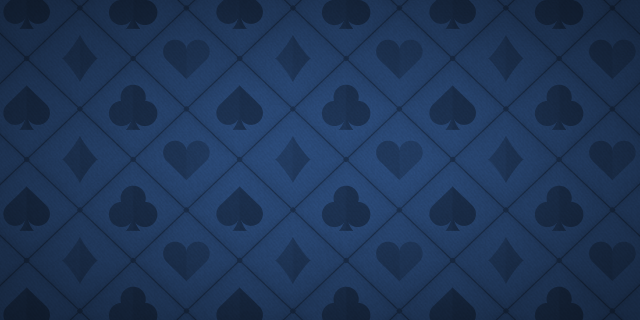
Reproduce this pattern procedurally as a Shadertoy shader.

```glsl
// Card-suit quilt: a diagonal lattice of thin seams with dots at the crossings,
// one folded suit symbol per cell, on blue twill cloth under a soft vignette.
// Cells come from rounding rotated coordinates; symbols are distance functions.

const vec2 CELL_HALF = vec2(0.1664, 0.1578);   // half diagonals, canvas heights
const vec2 FIRST_CELL = vec2(0.0833, 0.6595);  // centre of a spade cell
const float SYMBOL_SIZE = 0.0742;
const vec3 CLOTH_BLUE = vec3(0.165, 0.287, 0.468);

float hash(vec2 p) {
    return fract(sin(dot(p, vec2(127.1, 311.7))) * 43758.5453);
}

float valueNoise(vec2 p) {
    vec2 i = floor(p), f = fract(p);
    f = f * f * (3.0 - 2.0 * f);
    float low = mix(hash(i), hash(i + vec2(1.0, 0.0)), f.x);
    float high = mix(hash(i + vec2(0.0, 1.0)), hash(i + 1.0), f.x);
    return mix(low, high, f.y);
}

float coverage(float dist, float pixel) {
    return clamp(0.5 - dist / pixel, 0.0, 1.0);
}

// Two round lobes joined to a pointed tip at the bottom.
float heart(vec2 p) {
    p.x = abs(p.x);
    vec2 lobe = vec2(0.48, 0.0);
    vec2 side = vec2(0.719, 0.695);
    float slope = dot(p - vec2(0.0, -1.16), vec2(side.y, -side.x));
    float wedge = max(max(slope, dot(p - lobe, side)), p.y - 0.12);
    return min(length(p - lobe) - 0.5, wedge);
}

// Foot that flares towards its base.
float stem(vec2 p) {
    float flare = clamp((-0.3 - p.y) / 0.58, 0.0, 1.0);
    float halfWidth = 0.06 + 0.24 * flare * flare;
    return max(abs(p.x) - halfWidth, abs(p.y + 0.48) - 0.4);
}

float spade(vec2 p) {
    return min(heart(vec2(p.x, -p.y - 0.17)), stem(p));
}

float club(vec2 p) {
    float top = length(p - vec2(0.0, 0.49));
    float sides = length(vec2(abs(p.x), p.y) - vec2(0.49, -0.19));
    return min(min(top, sides) - 0.53, stem(p));
}

// Rhombus with slightly hollow sides.
float diamond(vec2 p) {
    vec2 q = pow(abs(p) / vec2(0.74, 1.0), vec2(0.9));
    return (q.x + q.y - 1.0) * 0.6;
}

// Suits cycle 0 spade, 1 diamond, 2 club, 3 heart along x.
float suitDistance(vec2 p, float suit) {
    if (suit < 0.5) return spade(p);
    if (suit < 1.5) return diamond(p);
    if (suit < 2.5) return club(p);
    return heart(p - vec2(0.0, 0.29));
}

// Fine diagonal ribs, grain and broad uneven dye.
float clothTone(vec2 p) {
    float ribs = sin((p.x + 0.8 * p.y) * 560.0);
    float grain = valueNoise(p * 230.0) - 0.5;
    float dye = valueNoise(p * vec2(7.0, 11.0)) - 0.5;
    return 1.0 + 0.018 * ribs + 0.07 * grain + 0.03 * dye;
}

float vignette(vec2 uv) {
    float r = length((uv - 0.5) * vec2(1.6, 1.5));
    return 1.0 - 0.48 * smoothstep(0.1, 1.25, r);
}

void mainImage(out vec4 fragColor, in vec2 fragCoord) {
    float pixel = 1.0 / iResolution.y;
    vec2 p = fragCoord * pixel;

    // Rotated lattice: seams lie on odd values of both axes.
    vec2 g = (p - FIRST_CELL) / CELL_HALF;
    vec2 axes = vec2(g.x + g.y, g.x - g.y);
    vec2 index = floor(axes * 0.5 + 0.5);
    vec2 center = vec2(index.x + index.y, index.x - index.y);
    vec2 toSeam = (1.0 - abs(axes - 2.0 * index)) / length(1.0 / CELL_HALF);

    // Seams with a soft crease, and dots where they cross.
    float seam = min(toSeam.x, toSeam.y);
    float tone = 1.0 - 0.10 * exp(-seam / 0.014);
    float seamMask = coverage(seam - 0.0018, pixel);
    float dotMask = coverage(length(toSeam) - 0.0085, pixel);
    tone *= 1.0 - 0.28 * max(seamMask, dotMask);

    // Folded symbol: the two halves differ a little in depth.
    float suit = mod(center.x, 4.0);
    vec2 local = (g - center) * CELL_HALF / SYMBOL_SIZE;
    float mask = coverage(suitDistance(local, suit) * SYMBOL_SIZE, pixel);
    float isBlack = 1.0 - mod(suit, 2.0);
    float foldSide = suit > 2.5 ? -1.0 : 1.0;
    float fold = clamp(local.x * foldSide * SYMBOL_SIZE / pixel, -1.0, 1.0);
    float depth = mix(0.22, 0.32, isBlack) + 0.025 * fold;
    depth += 0.03 * (hash(center) - 0.5);
    tone *= 1.0 - depth * mask;

    vec2 uv = fragCoord / iResolution.xy;
    fragColor = vec4(CLOTH_BLUE * tone * clothTone(p) * vignette(uv), 1.0);
}
```
